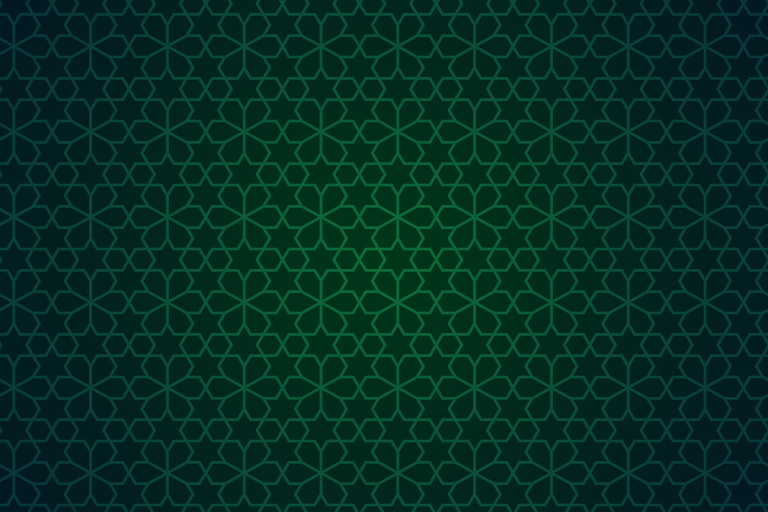
Give the GLSL for this pattern, as a Shadertoy shader.

```glsl
// Tiling lattice of six-petal flowers and hexagrams in glowing green lines on dark teal.
#define REPEATS vec2(10.0, 6.0)
#define PHASE vec2(0.18, 0.457)
#define HALF_WIDTH 0.032
#define GROUND_INNER vec3(0.000, 0.215, 0.095)
#define GROUND_OUTER vec3(0.012, 0.085, 0.135)
#define LINE_INNER vec3(0.050, 0.430, 0.220)
#define LINE_OUTER vec3(0.030, 0.190, 0.220)

const float PI = 3.14159;
const float SQRT3 = 1.73205;

float segmentDistance(vec2 p, vec2 tip) {
    return length(p - tip * clamp(dot(p, tip) / dot(tip, tip), 0.0, 1.0));
}

// Distance to the outline of a hexagram with two tips on the vertical axis.
float hexagramDistance(vec2 p, float tipRadius) {
    vec2 axis = vec2(-0.5, 0.5 * SQRT3);
    float r = 0.5 * tipRadius;
    p = abs(p);
    p -= 2.0 * min(dot(axis, p), 0.0) * axis;
    p -= 2.0 * min(dot(axis.yx, p), 0.0) * axis.yx;
    return length(p - vec2(clamp(p.x, r / SQRT3, r * SQRT3), r));
}

// Flower at the cell centre; star outlines around it close the petals.
float latticeDistance(vec2 cell) {
    vec2 p = abs(fract(cell + 0.5) - 0.5) * vec2(SQRT3, 2.0);
    vec2 diagonal = vec2(0.5 * SQRT3, 0.5);
    float spokes = min(segmentDistance(p, vec2(0.0, 0.5)),
                       segmentDistance(p, 0.5 * diagonal));
    float stars = min(hexagramDistance(p - vec2(0.0, 1.0), 0.5),
                      hexagramDistance(p - diagonal, 0.5));
    return min(spokes, stars);
}

// Radial falloff from a rounded triangle wave, smooth across the tile edges.
float glowRadius(vec2 uv) {
    vec2 x = PI * (uv - 0.5);
    vec2 wave = (sin(x) - sin(3.0 * x) / 9.0) * 4.0 / (PI * PI);
    vec2 size = vec2(iResolution.x / iResolution.y, 1.0);
    return clamp(2.0 * length(wave * size) / length(size), 0.0, 1.0);
}

void mainImage(out vec4 fragColor, in vec2 fragCoord) {
    vec2 uv = fragCoord / iResolution.xy;
    float d = latticeDistance(uv * REPEATS - PHASE);
    float soft = 0.6 * 2.0 * REPEATS.y / iResolution.y;
    float line = 1.0 - smoothstep(HALF_WIDTH - soft, HALF_WIDTH + soft, d);

    float t = glowRadius(uv);
    vec3 ground = mix(GROUND_INNER, GROUND_OUTER, t);
    vec3 ink = mix(LINE_INNER, LINE_OUTER, t);
    fragColor = vec4(mix(ground, ink, line), 1.0);
}
```
